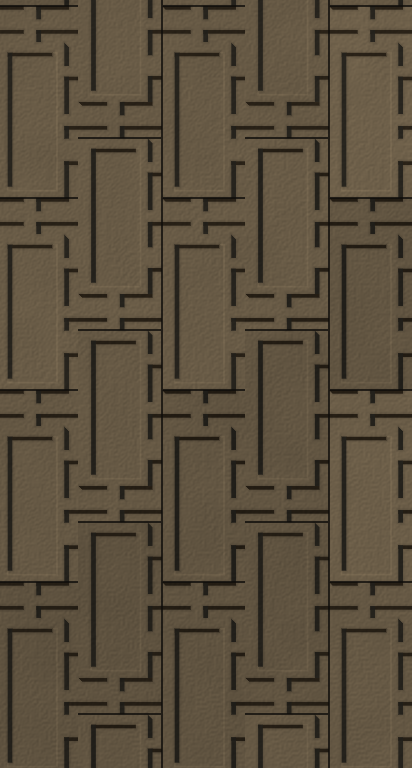
Reproduce this pattern procedurally as a Shadertoy shader.

```glsl
const float ROWS = 4.0;                      // repeats down the canvas
const vec2  TILE = vec2(125.25, 288.0);      // one column of the motif
const vec2  ORIGIN = vec2(-7.5, 9.0);        // first seam, from the top left
const float PANEL_SEAM = 54.0;               // seam height in odd columns
const float GROOVE_V = 7.0;                  // width of upright shadows
const float GROOVE_H = 5.5;                  // width of level shadows
const float SEAM_HALF = 1.1;
const float TILE_VARIATION = 0.17;
const float GRAIN = 0.11;
const vec3 CLAY = vec3(0.402, 0.350, 0.270);
const vec3 SHADE_V = vec3(0.145, 0.135, 0.112);
const vec3 SHADE_H = vec3(0.150, 0.120, 0.080);
const vec3 SEAM_COLOR = vec3(0.055, 0.048, 0.038);

float hash(vec2 p) {
    return fract(sin(dot(p, vec2(127.1, 311.7))) * 43758.5453);
}

float noise(vec2 p) {
    vec2 i = floor(p), f = fract(p);
    f = f * f * (3.0 - 2.0 * f);
    return mix(mix(hash(i), hash(i + vec2(1, 0)), f.x),
               mix(hash(i + vec2(0, 1)), hash(i + vec2(1, 1)), f.x), f.y);
}

// Offset from a motif point, wrapped vertically
vec2 offsetFrom(vec2 q, vec2 c) {
    vec2 d = q - c;
    d.y = mod(d.y + 0.5 * TILE.y, TILE.y) - 0.5 * TILE.y;
    return d;
}

float box(vec2 q, vec2 lo, vec2 hi) {
    vec2 d = abs(offsetFrom(q, 0.5 * (lo + hi))) - 0.5 * (hi - lo);
    return max(d.x, d.y);
}

float upright(vec2 q, float x, float y0, float y1) {
    return box(q, vec2(x, y0), vec2(x + GROOVE_V, y1));
}

float level(vec2 q, float y, float x0, float x1) {
    return box(q, vec2(x0, y), vec2(x1, y + GROOVE_H));
}

// Distances to the upright (x) and level (y) shadows of one column
vec2 grooves(vec2 q, float odd) {
    float right = TILE.x + 4.0;
    float lowHook = mix(233.0, 249.0, odd);

    // Raised panel
    float v = upright(q, 19.0, 70.0, 271.0);
    float h = level(q, 70.0, 19.0, 86.0);

    // Two crossbars, each with a gap and a short stub
    vec2 corner = offsetFrom(q, vec2(0.0));
    h = min(h, max(level(q, 0.0, 0.0, 43.0), corner.y - corner.x));
    h = min(h, level(q, 0.0, 62.0, 111.0));
    h = min(h, level(q, 36.0, -4.0, 43.0));
    h = min(h, level(q, 36.0, 62.0, right));
    v = min(v, upright(q, 62.0, 0.0, 20.0));
    v = min(v, upright(q, 62.0, 36.0, 54.0));

    // Mitred strip and hooks along the right side
    corner = offsetFrom(q, vec2(104.0, 55.0));
    v = min(v, max(upright(q, 104.0, 55.0, 90.0), corner.x - corner.y));
    v = min(v, upright(q, 104.0, 106.0, 162.0));
    v = min(v, upright(q, 104.0, 180.0, mix(199.0, 218.0, odd)));
    v = min(v, upright(q, 104.0, lowHook, 288.0));
    h = min(h, level(q, 106.0, 104.0, right));
    h = min(h, level(q, 180.0, 104.0, right));
    h = min(h, level(q, lowHook, 104.0, right));
    return vec2(v, h);
}

void mainImage(out vec4 fragColor, in vec2 fragCoord) {
    float unit = ROWS * TILE.y / iResolution.y;
    vec2 p = vec2(fragCoord.x, iResolution.y - fragCoord.y) * unit - ORIGIN;
    float soft = max(0.6 * unit, 0.8);

    // Half-drop columns
    float column = floor(p.x / TILE.x);
    float odd = mod(column, 2.0);
    vec2 q = vec2(p.x - column * TILE.x, p.y - 0.5 * odd * TILE.y);
    float row = floor((p.y - odd * (0.5 * TILE.y + PANEL_SEAM)) / TILE.y) + odd;
    float tone = hash(vec2(floor(0.5 * column), row) + 3.7);

    // Clay surface with lit grain
    float fine = noise(p / 3.5) - noise((p + 1.8) / 3.5);
    float broad = noise(p / 45.0) - 0.5;
    float light = 1.0 + TILE_VARIATION * (tone - 0.5) + GRAIN * fine + 0.04 * broad;
    vec3 color = CLAY * light;

    // Faint lit edges of the raised panel
    float rim = abs(box(q, vec2(19.0, 70.0), vec2(93.0, 277.0)));
    float litSide = step(88.0, q.x) + step(200.0, offsetFrom(q, vec2(0.0, 70.0 + 0.5 * TILE.y)).y + 0.5 * TILE.y);
    color *= 1.0 + 0.10 * min(litSide, 1.0) * (1.0 - smoothstep(0.4, 0.4 + 2.0 * soft, rim));

    // Cast shadows, varying slightly in depth
    vec2 d = grooves(q, odd);
    vec2 shade = 1.0 - smoothstep(vec2(-soft), vec2(soft), d);
    shade *= 0.90 + 0.10 * hash(vec2(row, column));
    color = mix(color, SHADE_H * light, shade.y);
    color = mix(color, SHADE_V * light, shade.x);
    color *= 1.0 - 0.10 * (1.0 - smoothstep(0.0, 5.0, min(d.x, d.y)));

    // Seams: level in every column, upright around each pair
    float seam = abs(offsetFrom(q, vec2(0.0, odd * PANEL_SEAM)).y);
    float pairX = mod(p.x + TILE.x, 2.0 * TILE.x) - TILE.x;
    seam = min(seam, abs(pairX)) - SEAM_HALF;
    color = mix(color, SEAM_COLOR, 1.0 - smoothstep(-soft, soft, seam));

    fragColor = vec4(color, 1.0);
}
```
